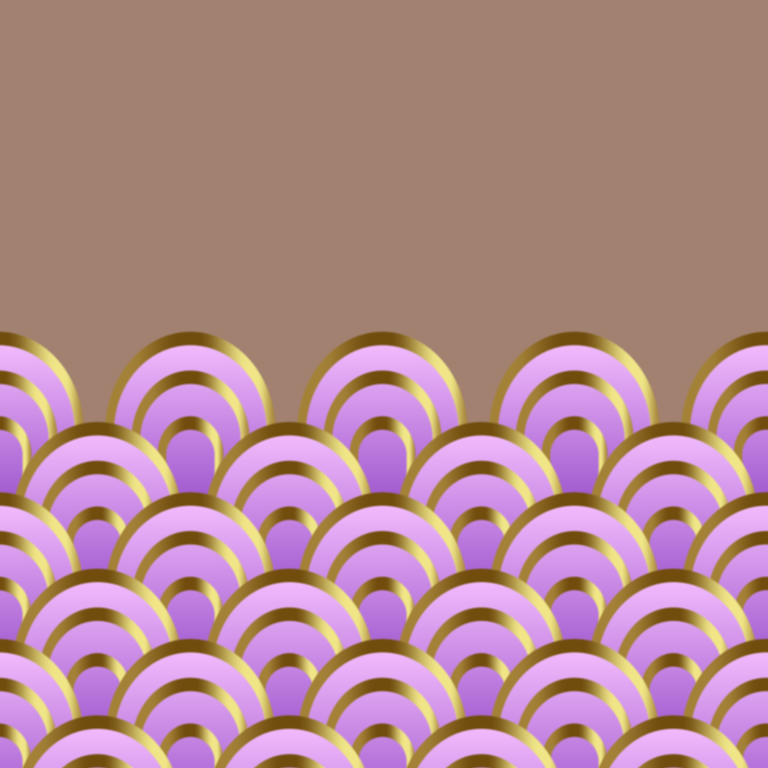
A Shadertoy shader for this pattern:

```glsl
// Overlapping rows of lilac fan scales with gold rims below a plain clay field.
// Rows are painted back to front; each scale nests three elliptical arches,
// rimmed by a metallic ramp across x and filled by a vertical gradient.

const int   ROWS       = 6;
const float SPACING    = 0.25;     // distance between scales in a row
const float FIRST_TOP  = 0.568;    // crest of the rear row
const float SECOND_TOP = 0.4525;   // crest of the next row
const float ROW_STEP   = 0.0955;
const float ROW_SWAY   = 0.002;    // alternating height and side shift
const float SOFTNESS   = 0.0022;
const float FILL_DEPTH = 0.195;    // length of the lilac gradient
const vec2  RIM        = vec2(0.0115, 0.0175);

const vec3 CLAY        = vec3(0.635, 0.505, 0.440);
const vec3 PINK        = vec3(0.950, 0.735, 0.990);
const vec3 VIOLET      = vec3(0.640, 0.365, 0.815);
const vec3 GOLD_EDGE   = vec3(0.640, 0.510, 0.220);
const vec3 GOLD_DARK   = vec3(0.440, 0.300, 0.050);
const vec3 GOLD_BRIGHT = vec3(0.940, 0.900, 0.530);

// Approximate distance to an arch: half an ellipse with straight legs.
float archDistance(vec2 p, vec2 radius) {
    p.y = max(p.y, 0.0);
    float k = length(p / radius);
    return (k - 1.0) * k / max(length(p / (radius * radius)), 0.001);
}

float coverage(float d) {
    float blur = max(SOFTNESS, 0.7 / iResolution.y);
    return 1.0 - smoothstep(-blur, blur, d);
}

// Metallic ramp: x runs from -1 at the left leg to 1 at the right.
vec3 goldRamp(float x) {
    vec3 c = mix(GOLD_EDGE, GOLD_DARK, smoothstep(-0.75, -0.1, x));
    c = mix(c, GOLD_BRIGHT, smoothstep(0.08, 0.68, x));
    return mix(c, GOLD_EDGE, smoothstep(0.78, 1.02, x));
}

// Paint one scale; p is measured from its crest.
vec3 paintScale(vec3 color, vec2 p) {
    vec3 lilac = mix(PINK, VIOLET, clamp((-p.y - 0.015) / FILL_DEPTH, 0.0, 1.0));
    for (int ring = 0; ring < 3; ring++) {
        float i = float(ring);
        vec2 radius = vec2(0.111 - 0.034 * i, 0.130 - 0.040 * i);
        float crest = 0.046 * i + 0.0045 * i * i;
        vec2 q = p + vec2(0.0, crest + radius.y);
        color = mix(color, goldRamp(q.x / radius.x), coverage(archDistance(q, radius)));
        color = mix(color, lilac, coverage(archDistance(q, radius - RIM)));
    }
    return color;
}

void mainImage(out vec4 fragColor, in vec2 fragCoord) {
    vec2 uv = fragCoord / iResolution.xy;
    vec3 color = CLAY;

    // Front rows cover the rows behind them.
    for (int row = 0; row < ROWS; row++) {
        float odd = float(row % 2);
        float sway = ROW_SWAY * (1.0 - 2.0 * odd);
        float top = row == 0 ? FIRST_TOP : SECOND_TOP - ROW_STEP * float(row - 1) + sway;
        float x = uv.x + sway - 0.5 * SPACING * odd;
        x = (fract(x / SPACING + 0.5) - 0.5) * SPACING;
        color = paintScale(color, vec2(x, uv.y - top));
    }
    fragColor = vec4(color, 1.0);
}
```
